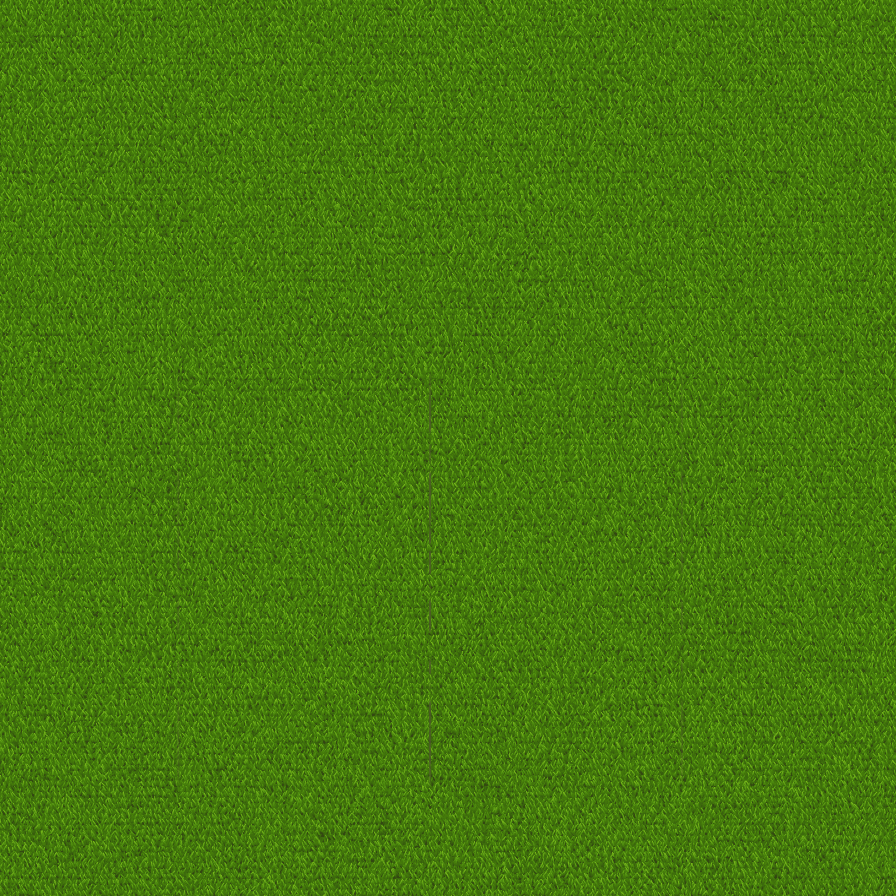
Give the GLSL for this texture, as a Shadertoy shader.

```glsl
// Dense turf of tiny grass blades in overlapping rows, seen from above.
// Each jittered cell holds a dark, a middle and a bright leaning stroke, drawn
// from back to front; a ramp from deep shade to sunlit tips colours the tone.

const float ROWS = 165.0;      // blade rows over the canvas height
const float CELL_WIDTH = 0.66; // cell width, in row heights

float hash(vec2 p) {
    vec3 q = fract(vec3(p.xyx) * 0.1031);
    q += dot(q, q.yzx + 33.33);
    return fract((q.x + q.y) * q.z);
}

float valueNoise(vec2 p) {
    vec2 cell = floor(p);
    vec2 f = fract(p);
    f = f * f * (3.0 - 2.0 * f);
    float low = mix(hash(cell), hash(cell + vec2(1, 0)), f.x);
    float high = mix(hash(cell + vec2(0, 1)), hash(cell + vec2(1, 1)), f.x);
    return mix(low, high, f.y);
}

// Coverage in x, position from root to tip in y
vec2 blade(vec2 p, vec2 root, vec2 reach, float width, float blur) {
    vec2 offset = p - root;
    float along = clamp(dot(offset, reach) / dot(reach, reach), 0.0, 1.0);
    float taper = width * (1.0 - 0.5 * along * along);
    float edge = length(offset - reach * along) - taper;
    return vec2(1.0 - smoothstep(-blur, blur, edge), along);
}

float grassTone(vec2 p, float blur) {
    float tone = 0.15 + 0.35 * valueNoise(p * vec2(2.5, 2.0));
    vec2 home = floor(p / vec2(CELL_WIDTH, 1.0));

    // Upper rows come first, so that lower rows overlap them
    for (int j = 1; j >= -2; j--) {
        for (int i = -2; i <= 2; i++) {
            vec2 cell = home + vec2(i, j);
            for (int k = 0; k < 3; k++) {
                float layer = float(k);
                vec2 seed = cell + 300.0 + layer * vec2(417.0, 253.0);
                vec2 jitter = vec2(hash(seed), 0.55 * hash(seed + 19.7));
                vec2 root = (cell + jitter) * vec2(CELL_WIDTH, 1.0);
                float side = hash(seed + 71.3) < 0.5 ? -1.0 : 1.0;
                vec2 reach = vec2(side * (0.15 + 0.5 * hash(seed + 37.1)),
                                  0.6 + 0.35 * hash(seed + 53.9));
                vec2 stroke = blade(p, root, reach, 0.19 - 0.02 * layer, blur);
                float rank = (layer + hash(seed + 91.7)) / 3.0;
                float light = 0.53 + 1.1 * (rank - 0.5)
                            + 0.55 * (stroke.y - 0.5);
                tone = mix(tone, light, stroke.x);
            }
        }
    }

    // Thin, faint dark streaks lying between some rows
    float gap = abs(fract(p.y * 0.6 + 0.5) - 0.5);
    float row = floor(p.y * 0.6 + 0.5);
    float patchy = valueNoise(vec2(p.x * 0.3, row * 7.0));
    return tone - 0.16 * smoothstep(0.35, 0.8, patchy)
                * (1.0 - smoothstep(0.05, 0.3, gap));
}

vec3 grassColour(float tone) {
    vec3 c = mix(vec3(0.20, 0.28, 0.07), vec3(0.22, 0.37, 0.05),
                 smoothstep(-0.12, 0.1, tone));
    c = mix(c, vec3(0.24, 0.42, 0.05), smoothstep(0.1, 0.25, tone));
    c = mix(c, vec3(0.27, 0.48, 0.04), smoothstep(0.25, 0.5, tone));
    c = mix(c, vec3(0.31, 0.55, 0.06), smoothstep(0.5, 0.75, tone));
    c = mix(c, vec3(0.38, 0.62, 0.08), smoothstep(0.75, 0.93, tone));
    return mix(c, vec3(0.47, 0.71, 0.10), smoothstep(0.95, 1.25, tone));
}

// Faint upright seams in the lower half of the turf
float seam(vec2 uv, float pixel) {
    float fromSeam = abs(fract((uv.x - 0.48) / 0.281 + 0.5) - 0.5) * 0.281;
    float line = 1.0 - smoothstep(0.0005, 0.0005 + pixel, fromSeam);
    float span = smoothstep(0.12, 0.14, uv.y)
               * (1.0 - smoothstep(0.52, 0.62, uv.y));
    float strength = abs(uv.x - 0.48) < 0.1 ? 0.8 : 0.35;
    float broken = smoothstep(0.1, 0.5, valueNoise(vec2(3.0, uv.y * 90.0)));
    return line * span * strength * broken;
}

void mainImage(out vec4 fragColor, in vec2 fragCoord) {
    float pixel = 1.0 / iResolution.y;
    vec2 uv = fragCoord * pixel;
    float tone = grassTone(uv * ROWS, 0.5 * pixel * ROWS);
    vec3 colour = grassColour(tone);
    colour = mix(colour, vec3(0.30, 0.34, 0.16), seam(uv, pixel));
    fragColor = vec4(colour, 1.0);
}
```
